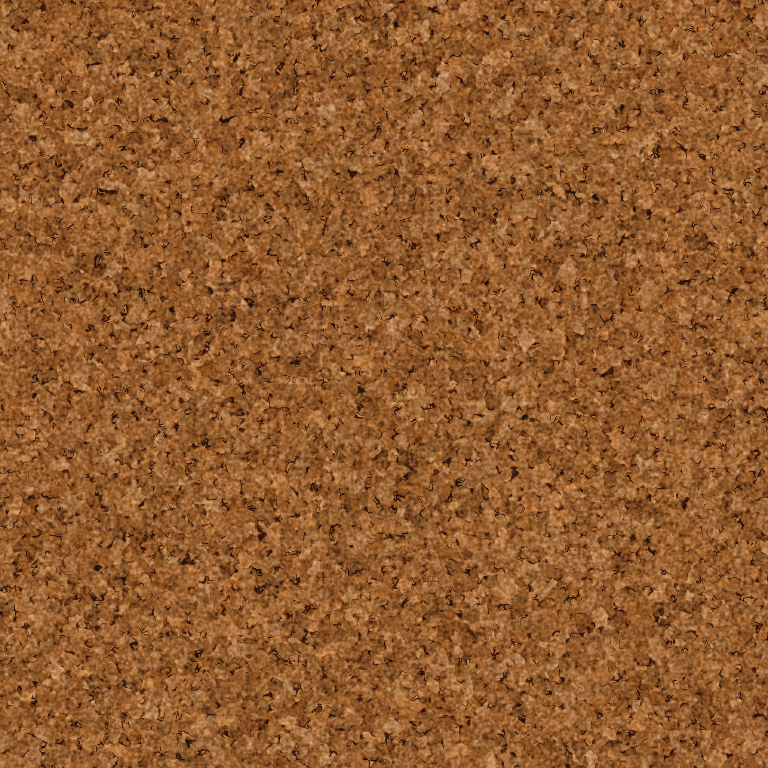
Write a WebGL 2 fragment shader that draws this texture.

```glsl
#version 300 es
precision highp float; precision highp int;
// Pressed cork: angular chips from a Voronoi diagram in which every seed has
// its own size, stretch and direction. Some chips crumble into finer ones, and
// short dark crevices and gradient noise break up the surface.

uniform vec2 u_resolution;
out vec4 fragColor;

struct Chip {
    float gap;    // distance to the border, in cells
    float tone;   // lightness of the chip, around zero
    vec2 traits;  // random values: crumbling, hue
};

// Integer hash: three values from 0 to 1 per cell and seed
vec3 hash3(ivec2 cell, int seed) {
    uvec3 v = uvec3(ivec3(cell, seed)) * 1664525u + 1013904223u;
    v.x += v.y * v.z;
    v.y += v.z * v.x;
    v.z += v.x * v.y;
    v ^= v >> 16u;
    v.x += v.y * v.z;
    v.y += v.z * v.x;
    v.z += v.x * v.y;
    return vec3(v >> 8u) / 16777216.0;
}

float cornerSlope(ivec2 cell, vec2 offset) {
    return dot(hash3(cell, 7).xy * 2.4 - 1.2, offset);
}

float gradientNoise(vec2 p) {
    ivec2 i = ivec2(floor(p));
    vec2 f = fract(p);
    vec2 s = f * f * (3.0 - 2.0 * f);
    float low = mix(cornerSlope(i, f),
                    cornerSlope(i + ivec2(1, 0), f - vec2(1, 0)), s.x);
    float high = mix(cornerSlope(i + ivec2(0, 1), f - vec2(0, 1)),
                     cornerSlope(i + ivec2(1, 1), f - vec2(1, 1)), s.x);
    return mix(low, high, s.y);
}

// Nearest chip, measured in the stretched and turned space of each seed;
// its tone blends into the next chip within one pixel of the border
Chip findChip(vec2 p, int seed, float pixel) {
    ivec2 base = ivec2(floor(p));
    ivec2 cellA = base, cellB = base;
    float nearest = 9.0, second = 9.0, facet = 0.0;
    for (int i = 0; i < 9; i++) {
        ivec2 cell = base + ivec2(i % 3, i / 3) - 1;
        vec3 place = hash3(cell, seed);
        float angle = 6.2832 * place.z;
        vec2 axis = vec2(cos(angle), sin(angle));
        vec2 r = p - vec2(cell) - mix(vec2(0.06), vec2(0.94), place.xy);
        vec2 q = vec2(dot(r, axis), dot(r, vec2(-axis.y, axis.x)));
        float stretch = 1.05 + 0.55 * fract(place.z * 16.0);
        q *= vec2(1.0 / stretch, stretch);
        float size = mix(0.65, 1.4, fract(place.z * 256.0));
        float d = mix(length(q), abs(q.x) + abs(q.y), 0.45) / size;
        if (d < nearest) {
            second = nearest;
            cellB = cellA;
            nearest = d;
            cellA = cell;
            facet = q.x + 0.5 * q.y;
        } else if (d < second) {
            second = d;
            cellB = cell;
        }
    }
    vec3 lookA = hash3(cellA, seed + 1);
    vec3 lookB = hash3(cellB, seed + 1);
    float gap = second - nearest;
    float own = 0.5 + 0.5 * smoothstep(0.0, 1.5 * pixel, gap);
    float tone = mix(lookB.x + lookB.y, lookA.x + lookA.y, own) - 1.0;
    return Chip(gap, 1.25 * tone + 0.6 * facet, vec2(lookA.z, fract(lookA.z * 64.0)));
}

float ramp(float a, float b, float x) {
    return clamp((x - a) / (b - a), 0.0, 1.0);
}

vec3 corkColour(float tone) {
    vec3 c = mix(vec3(0.14, 0.07, 0.04), vec3(0.26, 0.12, 0.06), ramp(-3.2, -2.2, tone));
    c = mix(c, vec3(0.40, 0.22, 0.09), ramp(-2.2, -1.4, tone));
    c = mix(c, vec3(0.50, 0.30, 0.14), ramp(-1.4, -0.7, tone));
    c = mix(c, vec3(0.58, 0.35, 0.15), ramp(-0.7, -0.05, tone));
    c = mix(c, vec3(0.64, 0.42, 0.23), ramp(-0.05, 0.6, tone));
    c = mix(c, vec3(0.74, 0.51, 0.31), ramp(0.6, 1.5, tone));
    return mix(c, vec3(0.84, 0.63, 0.43), ramp(1.5, 2.6, tone));
}

void main() {
    float pixel = 1.0 / min(u_resolution.x, u_resolution.y);
    vec2 uv = gl_FragCoord.xy * pixel;

    // Ragged outlines
    vec2 ragged = vec2(gradientNoise(uv * 120.0), gradientNoise(uv * 120.0 + 57.3));
    vec2 p = uv + 0.007 * ragged;

    // Whole chips, or the fragments they crumble into
    Chip chip = findChip(p * 60.0, 11, 60.0 * pixel);
    if (chip.traits.x < 0.45) {
        float border = chip.gap * 1.5;
        chip = findChip(p * 100.0, 31, 100.0 * pixel);
        chip.gap = min(chip.gap, border);
    }

    // Grain inside the chips
    float tone = 0.24 + chip.tone;
    tone += 1.8 * gradientNoise(uv * 140.0 + 9.0) + 1.8 * gradientNoise(uv * 250.0);

    // Shaded borders, opening into crevices here and there
    tone -= 0.4 * (1.0 - smoothstep(0.0, 0.22, chip.gap));
    float opening = smoothstep(0.0, 0.4, gradientNoise(uv * 85.0 + 3.7));
    float width = 0.16 * opening;
    tone -= 2.6 * opening * (1.0 - smoothstep(0.3 * width, width + 50.0 * pixel, chip.gap));

    // Chips lean to red or to gold
    vec3 lean = (chip.traits.y - 0.5) * vec3(0.03, -0.06, -0.22);
    fragColor = vec4(corkColour(tone) * (1.0 + lean), 1.0);
}
```
